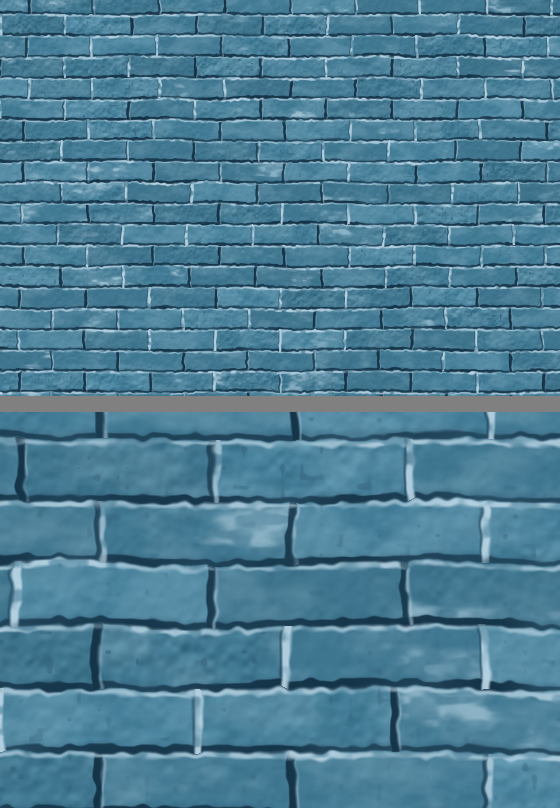
Top, the full canvas; bottom, a detail of the centre.
This texture is drawn by a Shadertoy shader. Its source:

```glsl
// Painted blue brick wall in running bond with chalky, shadowed joints.

const float ROWS = 18.87;        // brick courses in the canvas height
const float TOP_OFFSET = 0.306;  // visible part of the cut top course starts here
const float BRICK_LENGTH = 3.115; // in course heights

const vec3 DEEP_SHADOW = vec3(0.07, 0.19, 0.27);
const vec3 DUSK_BLUE = vec3(0.20, 0.37, 0.47);
const vec3 PAINT_BLUE = vec3(0.255, 0.475, 0.575);
const vec3 WORN_BLUE = vec3(0.36, 0.56, 0.65);
const vec3 CHALK = vec3(0.72, 0.83, 0.89);

float hash(vec2 p) {
    vec3 q = fract(vec3(p.xyx) * 0.1031);
    q += dot(q, q.yzx + 33.33);
    return fract((q.x + q.y) * q.z);
}

float noise(vec2 p) {
    vec2 cell = floor(p);
    vec2 f = fract(p);
    f = f * f * (3.0 - 2.0 * f);
    float low = mix(hash(cell), hash(cell + vec2(1, 0)), f.x);
    float high = mix(hash(cell + vec2(0, 1)), hash(cell + vec2(1, 1)), f.x);
    return mix(low, high, f.y);
}

float fbm(vec2 p) {
    float sum = 0.0;
    float weight = 0.533;
    for (int i = 0; i < 4; i++) {
        sum += weight * noise(p);
        p = mat2(1.6, 1.2, -1.2, 1.6) * p + 7.3;
        weight *= 0.5;
    }
    return sum;
}

// Soft stripe around d = 0.
float stripe(float d, float halfWidth, float soft) {
    return 1.0 - smoothstep(halfWidth - soft, halfWidth + soft, abs(d));
}

// Height difference along the light direction.
float relief(vec2 p, float scale) {
    return noise(p * scale) - noise(p * scale + vec2(-0.25, 0.6));
}

// Joint position along a course, counted from its left edge.
float courseStart(float row) {
    float bond = 1.42 + 1.68 * mod(row, 2.0) - 0.03 * row;
    return bond + 0.24 * (hash(vec2(row, 51.0)) - 0.5);
}

// Brick face: paint tone, rough relief, pits and chalky wear.
vec3 brickFace(vec2 p, vec2 id) {
    float tone = hash(id + 17.0);
    float rough = mix(0.25, 1.0, pow(hash(id + 83.0), 2.0));
    float mottling = fbm(p * vec2(1.1, 1.8) + id * 3.7);
    float worn = smoothstep(0.35, 0.72, mottling + 0.22 * (tone - 0.5));
    vec3 color = mix(PAINT_BLUE, WORN_BLUE, 0.75 * worn);
    color *= 0.95 + 0.09 * tone;

    float bumps = relief(p, 5.0) + 0.8 * relief(p + 31.0, 9.0);
    color += vec3(0.10, 0.11, 0.11) * bumps * rough;

    float pits = smoothstep(0.84, 0.95, noise(p * 6.5 + 13.0));
    color = mix(color, DUSK_BLUE, 0.7 * pits * rough);

    float patches = smoothstep(0.57, 0.78, fbm(p * vec2(0.7, 1.5) + 40.0 + id));
    float scuffs = smoothstep(0.3, 0.7, noise(p * vec2(4.0, 8.0)));
    float wear = smoothstep(0.35, 0.95, hash(id + 131.0));
    return mix(color, CHALK, patches * wear * (0.25 + 0.45 * scuffs));
}

void mainImage(out vec4 fragColor, in vec2 fragCoord) {
    vec2 p = fragCoord / iResolution.y * ROWS;
    float soft = max(0.6 * ROWS / iResolution.y, 0.02);

    // Uneven laying plus ragged mortar edges.
    vec2 sway = vec2(noise(p * 0.6), noise(p * 0.5 + 19.0)) - 0.5;
    vec2 ragged = vec2(noise(p * 5.0 + 5.0), noise(p * 6.0 + 61.0)) - 0.5;
    vec2 q = vec2(p.x, ROWS + TOP_OFFSET - p.y) + 0.14 * sway + 0.08 * ragged;

    // Signed distances to the nearest bed joint and head joint.
    float row = floor(q.y);
    float bed = q.y - round(q.y);
    float along = q.x - courseStart(row);
    float joint = round(along / BRICK_LENGTH);
    float jointHash = hash(vec2(joint, row) + 7.0);
    float head = along - joint * BRICK_LENGTH - 0.16 * (jointHash - 0.5);
    vec2 id = vec2(joint - step(head, 0.0), row);

    vec3 color = brickFace(p, id);

    // Shadow under each brick and beside some of its ends.
    float depth = noise(p * vec2(0.9, 1.0) + 23.0);
    float bedShadow = stripe(bed + 0.045, mix(0.03, 0.08, depth), soft);
    float headDark = smoothstep(0.25, 0.75, jointHash);
    float headShadow = stripe(head + 0.035, mix(0.025, 0.07, headDark), soft);
    float shadow = max(bedShadow * mix(0.55, 1.0, depth), headShadow * mix(0.4, 0.95, headDark));
    float dusk = max(stripe(bed + 0.06, 0.06, 0.08), 0.6 * stripe(head, 0.04, 0.07));
    color = mix(color, DUSK_BLUE, 0.5 * dusk);
    color = mix(color, DEEP_SHADOW, shadow);

    // Broken chalk line on the upper edges and lighter ends.
    float crumbs = smoothstep(0.2, 0.6, noise(p * vec2(4.5, 6.0) + 90.0));
    float dusting = noise(p * 0.8 + 71.0);
    float bedChalk = stripe(bed - 0.05, mix(0.025, 0.065, dusting), soft + 0.015);
    float headChalk = stripe(head - 0.04, mix(0.06, 0.025, headDark), soft + 0.01);
    float chalk = max(bedChalk * mix(0.55, 1.0, dusting), headChalk * mix(0.95, 0.45, headDark));
    color = mix(color, CHALK, chalk * mix(0.35, 1.0, crumbs));

    fragColor = vec4(clamp(color, 0.0, 1.0), 1.0);
}
```
